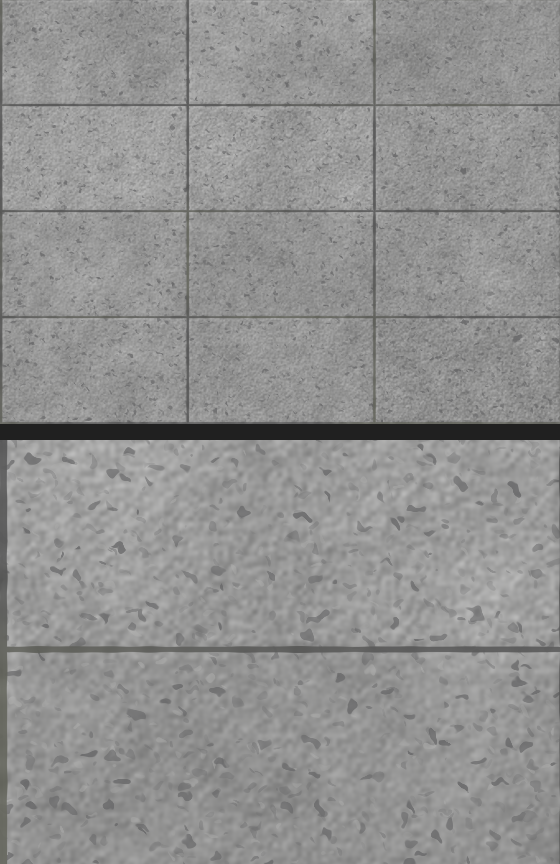
Top: the whole. Bottom: its middle third, enlarged.
This texture is drawn by a WebGL 1 fragment shader. Its source:

```glsl
precision highp float;

uniform vec2 u_resolution;

const vec2 TILES = vec2(3.0, 4.0);
const vec2 TILE_SIZE = vec2(1.0, 0.568);
const vec2 GRID_SHIFT = vec2(0.006, 0.008);
const vec3 STONE = vec3(0.600, 0.600, 0.598);
const vec3 PIT = vec3(0.40, 0.40, 0.405);
const vec3 FLECK = vec3(0.69, 0.69, 0.685);
const vec3 JOINT_DARK = vec3(0.35, 0.35, 0.35);
const vec3 JOINT_MOSS = vec3(0.40, 0.405, 0.37);

float hash(vec2 p) {
  vec3 q = fract(p.xyx * vec3(0.1031, 0.1030, 0.0973));
  q += dot(q, q.yzx + 33.33);
  return fract((q.x + q.y) * q.z);
}

// Value noise that wraps after a whole number of cells
float noise(vec2 uv, vec2 period, float seed) {
  vec2 p = uv * period;
  vec2 cell = floor(p);
  vec2 f = fract(p);
  f = f * f * (3.0 - 2.0 * f);
  vec2 lo = mod(cell, period) + seed;
  vec2 hi = mod(cell + 1.0, period) + seed;
  float bottom = mix(hash(lo), hash(vec2(hi.x, lo.y)), f.x);
  float top = mix(hash(vec2(lo.x, hi.y)), hash(hi), f.x);
  return mix(bottom, top, f.y);
}

// Slope of the noise towards the light at the upper left
float relief(vec2 uv, vec2 period, float seed) {
  vec2 toLight = vec2(-0.4, 0.5) / period;
  return noise(uv, period, seed) - noise(uv + toLight, period, seed);
}

// Coverage of randomly placed, slanted chips
float chips(vec2 uv, vec2 period, float density, float radius, float seed) {
  vec2 p = uv * period;
  vec2 cell = floor(p);
  float soft = 0.8 * period.x / u_resolution.x;
  float cover = 0.0;
  for (int j = -1; j <= 1; j++) {
    for (int i = -1; i <= 1; i++) {
      vec2 c = cell + vec2(float(i), float(j));
      vec2 id = mod(c, period) + seed;
      vec2 center = c + vec2(hash(id + 11.3), hash(id + 27.7));
      float angle = mix(-1.5, 0.5, hash(id + 41.9));
      vec2 axis = vec2(cos(angle), sin(angle));
      vec2 d = p - center;
      d = vec2(dot(d, axis), dot(d, vec2(-axis.y, axis.x)));
      float size = radius * mix(0.5, 1.25, hash(id + 63.1));
      float edge = (length(d / vec2(1.0, 0.55)) - size) * 0.7;
      float strength = mix(0.35, 1.0, hash(id + 85.3));
      float present = step(hash(id), density);
      cover = max(cover, present * strength * (1.0 - smoothstep(-soft, soft, edge)));
    }
  }
  return cover;
}

// Coverage of a line of given half width
float line(float dist, float halfWidth, float soft) {
  return 1.0 - smoothstep(halfWidth - soft, halfWidth + soft, dist);
}

vec3 stone(vec2 uv, vec2 tile) {
  float cloud = noise(uv, vec2(8.0, 6.0), 3.0) - 0.5;
  float patches = noise(uv, vec2(24.0, 18.0), 7.0) - 0.5;
  float mottle = noise(uv, vec2(60.0, 45.0), 9.0) - 0.5;
  float grain = 0.075 * relief(uv, vec2(256.0, 194.0), 13.0)
              + 0.030 * relief(uv, vec2(128.0, 97.0), 29.0)
              + 0.075 * (noise(uv, vec2(340.0, 258.0), 37.0) - 0.5);
  float tone = 0.040 * (hash(tile + 5.0) - 0.5)
             + 0.055 * cloud + 0.050 * patches + 0.040 * mottle;
  float roughness = hash(tile + 19.0);
  vec3 color = STONE + tone + grain * mix(0.8, 1.2, roughness);

  // Ragged outlines for pale flecks, fine pores, pits and larger pits
  vec2 ragged = vec2(noise(uv, vec2(220.0, 166.0), 43.0),
                     noise(uv, vec2(220.0, 166.0), 47.0)) - 0.5;
  vec2 chipUv = uv + 0.006 * ragged;
  float pitDensity = mix(0.30, 0.46, roughness) - 0.3 * cloud;
  color = mix(color, FLECK, 0.5 * chips(chipUv, vec2(96.0, 73.0), 0.25, 0.25, 51.0));
  color = mix(color, PIT, 0.40 * chips(chipUv, vec2(128.0, 97.0), 0.30, 0.32, 59.0));
  color = mix(color, PIT, 0.80 * chips(chipUv, vec2(84.0, 64.0), pitDensity, 0.31, 67.0));
  return mix(color, PIT, 0.85 * chips(chipUv, vec2(36.0, 27.0), 0.08, 0.20, 91.0));
}

void main() {
  vec2 uv = gl_FragCoord.xy / u_resolution;
  vec2 grid = uv * TILES - GRID_SHIFT;
  vec2 f = fract(grid);
  float pixel = TILES.x / u_resolution.x;
  vec3 color = stone(uv, mod(floor(grid), TILES));

  // Worn tile rims: lit along the top and left, shaded below and right
  vec2 dist = (0.5 - abs(f - 0.5)) * TILE_SIZE;
  float wear = noise(uv, vec2(90.0, 68.0), 103.0);
  float lit = max(line(f.x, 0.018, 0.006),
                  line((1.0 - f.y) * TILE_SIZE.y, 0.017, 0.006));
  float shaded = max(line(1.0 - f.x, 0.014, 0.007),
                     line(f.y * TILE_SIZE.y, 0.014, 0.007));
  color += 0.050 * wear * lit - 0.070 * (1.0 - wear) * shaded;

  // Joints with slightly uneven edges and mossy stretches
  float wobble = 0.002 * (wear - 0.5);
  float joint = max(line(dist.x + wobble, 0.0068, 0.7 * pixel),
                    line(dist.y + wobble, 0.0054, 0.7 * pixel));
  float moss = smoothstep(0.3, 0.8, noise(uv, vec2(6.0, 5.0), 121.0));
  vec3 jointColor = mix(JOINT_DARK, JOINT_MOSS, moss) + 0.05 * (wear - 0.5);
  color = mix(color, jointColor, 0.92 * joint);

  gl_FragColor = vec4(clamp(color, 0.0, 1.0), 1.0);
}
```
